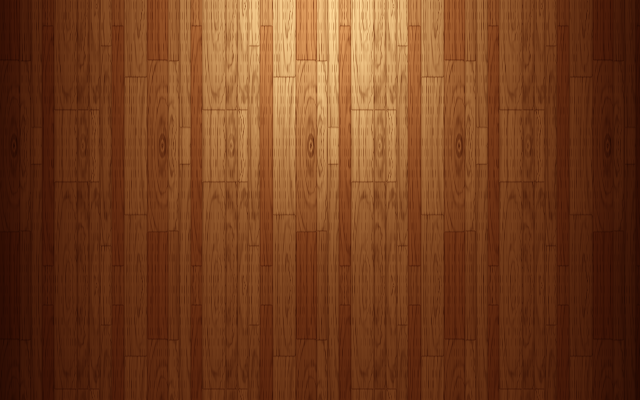
Write a WebGL 2 fragment shader that draws this texture.

```glsl
#version 300 es
precision highp float;
// Wooden plank wall under a warm spotlight falling from the top centre.
// A strip of ten planks repeats sideways and mirrors vertically; stretched
// rings, layered sines and cellular pores draw the grain of each board.
uniform vec2 u_resolution;
out vec4 fragColor;

const float TILE_WIDTH = 0.371;
const float HALF_TILE_HEIGHT = 0.349;

// Per plank: left edge in the tile, joint distance from the mirror line,
// tone of the inner board, tone of the outer board.
const vec4 PLANKS[10] = vec4[10](
    vec4(0.000, 0.2146, 0.94, 0.87), vec4(0.140, 0.2125, 1.04, 0.96),
    vec4(0.213, 0.046, 1.07, 1.01), vec4(0.292, 0.300, 0.87, 0.92),
    vec4(0.371, 0.090, 1.08, 1.02), vec4(0.528, 0.090, 1.04, 0.98),
    vec4(0.607, 0.090, 1.09, 1.03), vec4(0.680, 0.250, 1.02, 1.06),
    vec4(0.758, 0.300, 0.88, 0.93), vec4(0.843, 0.172, 1.05, 0.99));

float hash(vec2 p) {
    p = fract(p * vec2(0.1031, 0.1137));
    p += dot(p, p.yx + 33.33);
    return fract((p.x + p.y) * p.x * 17.0);
}

// Short dark dashes, one at a random place in each tall cell.
float pores(vec2 p) {
    vec2 grid = p * vec2(210.0, 38.0);
    vec2 cell = floor(grid);
    vec2 offset = grid - cell - 0.5;
    float shift = (hash(cell + 5.0) - 0.5) * 0.5;
    float dash = 1.0 - smoothstep(0.08, 0.3, abs(offset.x - shift));
    return dash * (1.0 - smoothstep(0.2, 0.5, abs(offset.y))) * hash(cell + 71.0);
}

// Nested stretched rings, bent by layered sines.
float ringField(vec2 p, float stretch, float seed) {
    float bend = 0.0014 * sin(p.y * 43.0 + seed * 2.1)
               + 0.0008 * sin(p.y * 104.0 + p.x * 170.0 + seed)
               + 0.0004 * sin(p.y * 231.0 - p.x * 390.0);
    return length(vec2(p.x + bend, p.y * stretch)) + bend * 0.7;
}

// Base light with dark sides, plus the spot at the top.
float lighting(vec2 p) {
    float drop = 1.0 - p.y;
    float side = min(abs(p.x) / 0.8, 1.2);
    float base = 0.49 * (1.0 - 0.54 * side * side * side) * (1.0 - 0.23 * drop * drop);
    return base + 0.45 * exp(-7.0 * p.x * p.x - 4.6 * drop * drop);
}

void main() {
    vec2 p = vec2(gl_FragCoord.x - 0.5 * u_resolution.x, gl_FragCoord.y) / u_resolution.y;
    float pixel = 1.0 / u_resolution.y;

    // Fold the canvas into one tile.
    float across = fract((p.x + 0.0604) / TILE_WIDTH);
    float fold = abs(mod(0.6354 - p.y + HALF_TILE_HEIGHT, 2.0 * HALF_TILE_HEIGHT)
                     - HALF_TILE_HEIGHT);

    // Find the plank and the board within it.
    int index = 0;
    for (int i = 1; i < 10; i++) {
        if (across >= PLANKS[i].x) index = i;
    }
    vec4 plank = PLANKS[index];
    float right = index == 9 ? 1.0 : PLANKS[min(index + 1, 9)].x;
    bool inner = fold < plank.y;
    float tone = inner ? plank.z : plank.w;
    float seed = float(index) * 3.7 + (inner ? 0.0 : 1.9);

    // Centre the rings in the board, or beside it for straighter grain.
    bool knot = inner && (index == 0 || index == 5);
    float middle = 0.5 * (plank.x + right);
    float heart = middle + (hash(vec2(seed, 9.0)) - 0.5) * 1.4 * (right - plank.x);
    if (knot) heart = index == 0 ? 0.101 : 0.566;
    vec2 q = vec2((across - heart) * TILE_WIDTH, inner ? fold : HALF_TILE_HEIGHT - fold);
    float stretch = knot ? 0.17 + 0.12 * exp(-q.y * 35.0)
                         : 0.06 + 0.06 * hash(vec2(seed, 4.0));
    float field = ringField(q, stretch, seed);

    // Broad bands, thin dark growth lines and pores.
    float bands = sin(field * 310.0 + seed);
    float lines = pow(0.5 + 0.5 * sin(field * 720.0 + 1.5 * bands + seed), 4.0);
    float strength = 0.09 + 0.09 * (0.5 + 0.5 * sin(q.y * 31.0 + q.x * 210.0 + seed * 5.0));
    float grain = 1.04 + 0.025 * bands - strength * lines;
    grain -= 0.13 * pores(vec2(across * TILE_WIDTH, p.y));
    grain += 0.02 * sin(across * 260.0 + 2.0 * sin(p.y * 9.0 + seed));
    if (knot) {
        float core = length(q * vec2(1.0, 0.3));
        float rim = 1.0 - smoothstep(0.001, 0.0035, abs(core - 0.007));
        float heartwood = 1.0 - smoothstep(0.001, 0.004, core);
        grain -= (index == 0 ? 0.25 : 0.13) * max(rim, heartwood);
    }

    // Fine seams between planks and at the board ends.
    float seamGap = min(across - plank.x, right - across) * TILE_WIDTH;
    float seam = 1.0 - smoothstep(0.0004, 0.0012 + pixel, seamGap);
    float joint = 1.0 - smoothstep(0.0004, 0.0012 + pixel, abs(fold - plank.y));
    grain *= 1.0 - 0.15 * max(seam, joint);

    // Warm wood ramp; the darker boards lean red.
    float light = clamp(lighting(p) * tone * grain, 0.0, 1.0);
    vec3 wood = vec3(light, 0.85 * pow(light, 1.6), 0.6 * pow(light, 2.2));
    float redness = 1.0 - smoothstep(0.86, 1.0, tone);
    wood *= mix(vec3(1.0), vec3(1.03, 0.94, 0.88), redness);
    fragColor = vec4(wood, 1.0);
}
```
